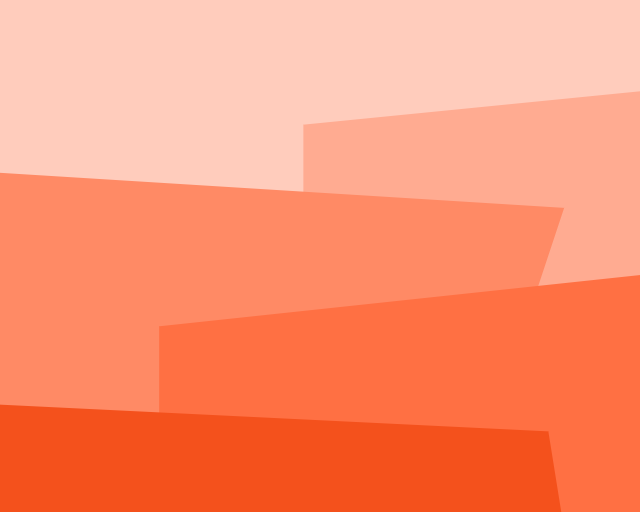
Give the GLSL for this background, as a WebGL 2 fragment shader.

```glsl
#version 300 es
precision highp float;
// Flat overlapping panels in coral tones, stacked from pale back to deep front.
// Each panel is the intersection of two half planes meeting at one corner,
// with edges smoothed over about one pixel by signed distance.

#define SKY    vec3(1.000, 0.800, 0.737)
#define PEACH  vec3(1.000, 0.671, 0.569)
#define CORAL  vec3(1.000, 0.541, 0.396)
#define ORANGE vec3(1.000, 0.439, 0.263)
#define EMBER  vec3(0.957, 0.318, 0.110)
#define EDGE_SOFTNESS 1.0

uniform vec2 u_resolution;
out vec4 fragColor;

// Signed distance to the line from a to b, positive on its left side.
float leftOf(vec2 p, vec2 a, vec2 b) {
    vec2 along = normalize(b - a);
    vec2 offset = p - a;
    return along.x * offset.y - along.y * offset.x;
}

// Coverage of the wedge bounded by start -> corner -> end, in canvas fractions.
float panel(vec2 uv, vec2 start, vec2 corner, vec2 end) {
    vec2 scale = vec2(u_resolution.x / u_resolution.y, 1.0);
    vec2 p = uv * scale;
    vec2 c = corner * scale;
    float inside = min(leftOf(p, start * scale, c), leftOf(p, c, end * scale));
    return clamp(0.5 + inside * u_resolution.y / EDGE_SOFTNESS, 0.0, 1.0);
}

void main() {
    vec2 uv = gl_FragCoord.xy / u_resolution;
    vec3 color = SKY;

    // Far panel, rising to the right
    color = mix(color, PEACH, panel(uv, vec2(1.0, 0.8217), vec2(0.474, 0.7565), vec2(0.474, 0.0)));
    // Middle panel, falling to the right with a slanted end
    color = mix(color, CORAL, panel(uv, vec2(0.841, 0.4414), vec2(0.8815, 0.594), vec2(0.0, 0.6625)));
    // Near panel, rising to the right
    color = mix(color, ORANGE, panel(uv, vec2(1.0, 0.4628), vec2(0.2487, 0.3627), vec2(0.2487, 0.0)));
    // Front panel along the bottom
    color = mix(color, EMBER, panel(uv, vec2(0.877, 0.0), vec2(0.8568, 0.1575), vec2(0.0, 0.2097)));

    fragColor = vec4(color, 1.0);
}
```
